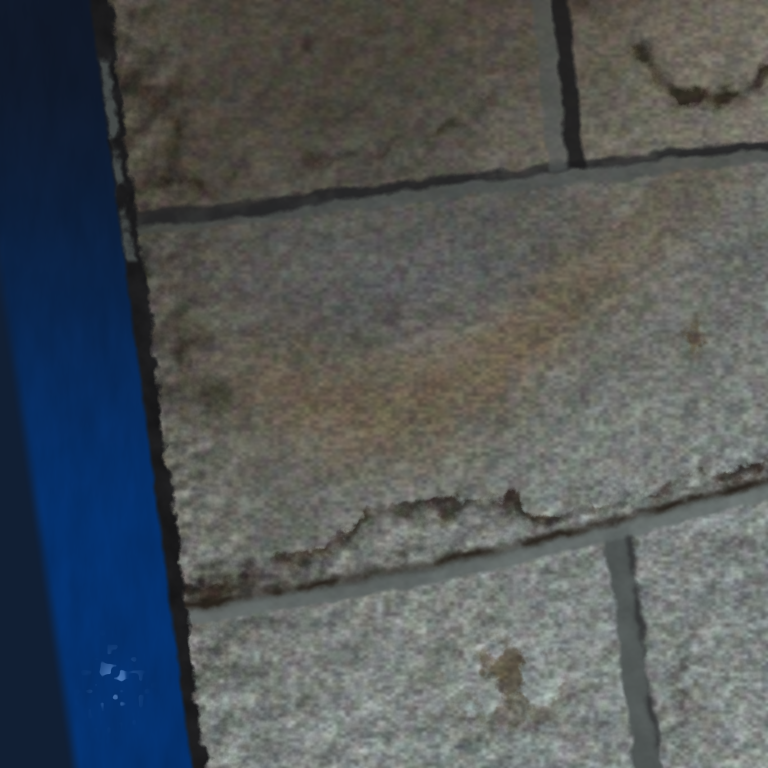
Reproduce this texture procedurally as a WebGL 2 fragment shader.

```glsl
#version 300 es
precision highp float;
uniform vec2 u_resolution;
out vec4 fragColor;

const vec3 STONE_DARK = vec3(0.29, 0.272, 0.24);
const vec3 STONE_LIGHT = vec3(0.505, 0.53, 0.52);
const vec3 SLATE = vec3(0.35, 0.36, 0.37);
const vec3 RUST = vec3(0.41, 0.345, 0.25);
const vec3 BROWN = vec3(0.155, 0.13, 0.105);
const vec3 MORTAR = vec3(0.375, 0.405, 0.4);
const vec3 GAP = vec3(0.1, 0.1, 0.105);
const vec3 BLUE_TOP = vec3(0.06, 0.095, 0.16);
const vec3 BLUE_LOW = vec3(0.015, 0.19, 0.43);
const vec3 NAVY = vec3(0.065, 0.12, 0.205);
const float GRAIN = 0.21;
const float RELIEF = 0.36;
const float SOFT = 0.004;

float hash(vec2 p) {
  vec3 q = fract(p.xyx * 0.1031);
  q += dot(q, q.yzx + 33.33);
  return fract((q.x + q.y) * q.z);
}

float noise(vec2 p) {
  vec2 i = floor(p), f = fract(p);
  f = f * f * (3.0 - 2.0 * f);
  return mix(mix(hash(i), hash(i + vec2(1, 0)), f.x),
             mix(hash(i + vec2(0, 1)), hash(i + vec2(1, 1)), f.x), f.y);
}

float fbm(vec2 p) {
  float sum = 0.0, amp = 0.5;
  for (int i = 0; i < 5; i++) {
    sum += amp * noise(p);
    p = mat2(1.6, 1.2, -1.2, 1.6) * p + 7.3;
    amp *= 0.5;
  }
  return sum;
}

vec2 warp(vec2 p) { return vec2(fbm(p), fbm(p + 40.0)) - 0.48; }
float bell(float d, float w) { return exp(-d * d / (w * w)); }
float spot(vec2 d, float w, float h) { return bell(d.x, w) * bell(d.y, h); }
float edge(float d) { return smoothstep(-SOFT, SOFT, d); }
float band(float x, float a, float b) { return edge(x - a) * edge(b - x); }

float stroke(vec2 p, vec2 a, vec2 b, float w) {
  vec2 ab = b - a;
  float t = clamp(dot(p - a, ab) / dot(ab, ab), 0.0, 1.0);
  return bell(length(p - a - ab * t), w);
}

void main() {
  vec2 p = gl_FragCoord.xy / u_resolution;
  vec2 wob = warp(p * 18.0), rag = warp(p * 55.0);
  vec2 q = p + wob * 0.01 + rag * 0.009;
  vec2 r = p + wob * 0.045 + rag * 0.03;
  float broken = smoothstep(0.32, 0.62, fbm(p * 24.0 + 11.0));

  // Signed offsets from the joints
  float upper = q.y - 0.692 - 0.116 * q.x;
  float u = q.x - 0.247;
  float lower = q.y - 0.199 - 0.15 * u - 0.09 * u * u;
  float topJoint = q.x - 0.839 + 0.11 * q.y;
  float lowJoint = q.x - 0.842 + 0.118 * q.y;
  float wall = q.x - 0.268 + 0.125 * q.y + rag.x * 0.012;
  float door = p.x - 0.25 + 0.133 * p.y;
  float inTop = edge(upper), inLow = edge(-lower);
  float inMid = (1.0 - inTop) * (1.0 - inLow);

  // Broad stone colour
  float light = clamp(0.7 - 1.15 * p.y + 0.7 * p.x, 0.0, 1.0);
  vec3 col = mix(STONE_DARK, STONE_LIGHT, light);
  col += vec3(0.065, 0.055, 0.04) * inTop * smoothstep(0.5, 0.85, p.x);
  col = mix(col, SLATE, 0.6 * inMid * spot(p - vec2(0.5, 0.635), 0.24, 0.11));
  float arc = r.y - 0.465 - 1.3 * pow(max(p.x - 0.5, 0.0), 1.6) - 0.25 * max(0.45 - p.x, 0.0);
  float arcFade = smoothstep(0.18, 0.45, p.x) * (1.0 - 0.6 * smoothstep(0.65, 0.95, p.x));
  col = mix(col, RUST, 0.6 * inMid * arcFade * bell(arc, 0.075));
  col *= 0.88 + 0.24 * fbm(p * 9.0 + 3.0);

  // Worn ledges, dark below each crest
  float lift = wob.y * 0.05 + rag.y * 0.025;
  float lowLedge = lower - 0.035 - 0.05 * bell(p.x - 0.53, 0.16) + lift;
  float topLedge = upper - 0.042 - 0.55 * pow(max(p.x - 0.33, 0.0), 2.0) + lift;
  float dark = inMid * bell(lowLedge, lowLedge > 0.0 ? 0.006 : 0.016) * (0.15 + 0.65 * broken);
  dark += 0.5 * inTop * bell(topLedge, 0.01) * smoothstep(0.66, 0.62, p.x) * broken;
  dark += 0.65 * spot(r - vec2(0.3, 0.236), 0.07, 0.02);

  // Chipped corners and stains
  float chip = 0.5 * stroke(r, vec2(0.17, 0.9), vec2(0.24, 0.84), 0.014);
  chip += 0.5 * stroke(r, vec2(0.24, 0.84), vec2(0.24, 0.76), 0.02);
  chip += 0.9 * stroke(r, vec2(0.845, 0.92), vec2(0.9, 0.877), 0.014);
  chip += 0.9 * stroke(r, vec2(0.9, 0.877), vec2(1.02, 0.897), 0.012);
  chip += 0.9 * spot(r - vec2(0.79, 1.0), 0.055, 0.024);
  chip += 0.7 * spot(r - vec2(0.23, 0.54), 0.03, 0.045);
  chip += 0.6 * spot(r - vec2(0.27, 0.48), 0.035, 0.025);
  chip += 0.6 * spot(r - vec2(0.9, 0.1), 0.03, 0.045);
  chip += 0.5 * spot(r - vec2(0.54, 0.592), 0.04, 0.014);
  dark += chip * (0.25 + 0.75 * broken) + 0.6 * spot(p - vec2(0.4, 0.942), 0.009, 0.011);
  float rust = spot(r - vec2(0.903, 0.56), 0.008, 0.025);
  rust += spot(r - vec2(0.67, 0.12), 0.07, 0.065) * smoothstep(0.42, 0.62, fbm(p * 30.0));
  col = mix(col, RUST * 0.7, 0.75 * min(rust, 1.0));
  col = mix(col, BROWN, min(dark, 0.85));

  // Rough surface, stronger near the stone borders
  float border = bell(wall, 0.08) + inMid * bell(lower, 0.07) + 0.35 * inLow;
  float bump = fbm(p * 30.0 + vec2(0.15, -0.25)) - fbm(p * 30.0);
  col *= 1.0 + bump * RELIEF * (1.0 + 2.4 * border);
  float grain = noise(p * vec2(95, 140)) + noise(p * vec2(170, 220) + 9.0) - 1.0;
  col *= 1.0 + GRAIN * grain * (0.7 + 0.5 * light);
  col += 0.035 * (vec3(noise(p * 75.0), noise(p * 75.0 + 20.0), noise(p * 75.0 + 50.0)) - 0.5);

  // Mortar joints with uneven shadows
  vec3 mortar = MORTAR * (0.75 + 0.3 * light) * (0.82 + 0.36 * fbm(p * 30.0));
  col = mix(col, mortar * 0.9, band(upper, -0.019, 0.004) * 0.65);
  float base = mix(-0.01, -0.001, smoothstep(0.3, 0.55, p.x));
  col = mix(col, GAP * 1.35, band(upper, base, 0.011) * (0.65 + 0.25 * broken));
  col = mix(col, mortar, inTop * band(topJoint, -0.038, -0.008) * 0.6);
  col = mix(col, GAP, inTop * band(topJoint, -0.012, 0.01) * 0.87);
  col = mix(col, mortar * 0.8, inLow * band(lowJoint, -0.017, 0.017) * 0.92);
  col = mix(col, GAP * 1.6, inLow * bell(lowJoint - 0.016, 0.006) * 0.7 * broken);
  col = mix(col, mortar, band(lower, -0.014, 0.009) * 0.85);
  col = mix(col, BROWN * 0.9, bell(lower - 0.012, 0.007) * (0.5 + 0.4 * broken));

  // Ragged gap with old filler
  col = mix(col, GAP * (0.7 + 0.7 * fbm(p * 40.0)), 1.0 - edge(wall));
  float filler = band(p.y, 0.66, 0.93) * band(door + rag.x * 0.014, 0.001, 0.014);
  col = mix(col, MORTAR * 0.72, filler * smoothstep(0.3, 0.55, fbm(p * 32.0)));

  // Painted frame and recessed panel
  vec3 paint = mix(BLUE_LOW, BLUE_TOP, smoothstep(0.25, 0.98, p.y));
  paint *= 0.9 + 0.2 * fbm(p * vec2(60, 18));
  float panel = p.x - 0.098 + 0.15 * p.y;
  paint = mix(NAVY, paint, smoothstep(-0.01, 0.01, panel));
  paint += 0.3 * spot(p - vec2(0.15, 0.11), 0.025, 0.035) * smoothstep(0.68, 0.85, noise(p * 120.0));
  col = mix(paint, col, edge(door + rag.x * 0.005));
  fragColor = vec4(col, 1.0);
}
```
